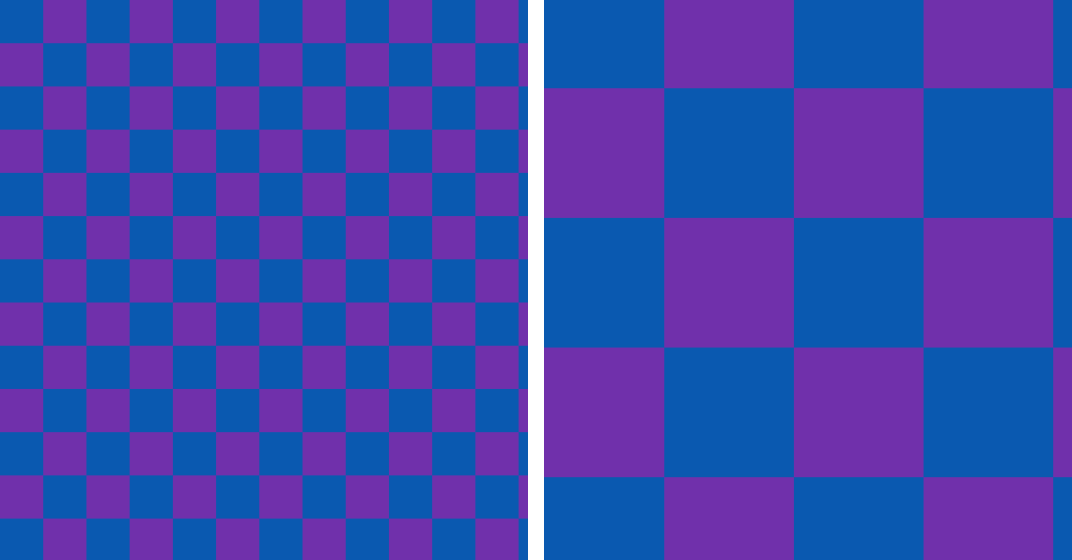
Left, the full canvas; right, a detail of the centre.
This pattern is drawn by a Shadertoy shader. Its source:

```glsl
// A plain two-colour checkerboard of blue and purple squares, anchored top left.
// Each axis gives a smoothed square wave of +1 and -1; their product
// picks the colour of each square.

// Square wave of period 2, starting at +1, with edges one pixel wide.
vec2 squareWave(vec2 p, float pixel) {
    vec2 edgeDistance = 0.5 - abs(mod(p + 0.5, 2.0) - 1.0);
    return clamp(2.0 * edgeDistance / pixel, -1.0, 1.0);
}

void mainImage(out vec4 fragColor, in vec2 fragCoord) {
    // Units of one square, measured from the top left corner
    float pixel = 12.958 / iResolution.y;
    vec2 p = vec2(fragCoord.x, iResolution.y - fragCoord.y) * pixel;

    // Equal signs are blue, opposite signs are purple
    vec2 wave = squareWave(p, pixel);
    vec3 blue = vec3(0.04, 0.35, 0.69);
    vec3 purple = vec3(0.44, 0.19, 0.67);
    // The wave is positive in the first square of each axis
    fragColor = vec4(mix(purple, blue, 0.5 + 0.5 * wave.x * wave.y), 1.0);
}
```
